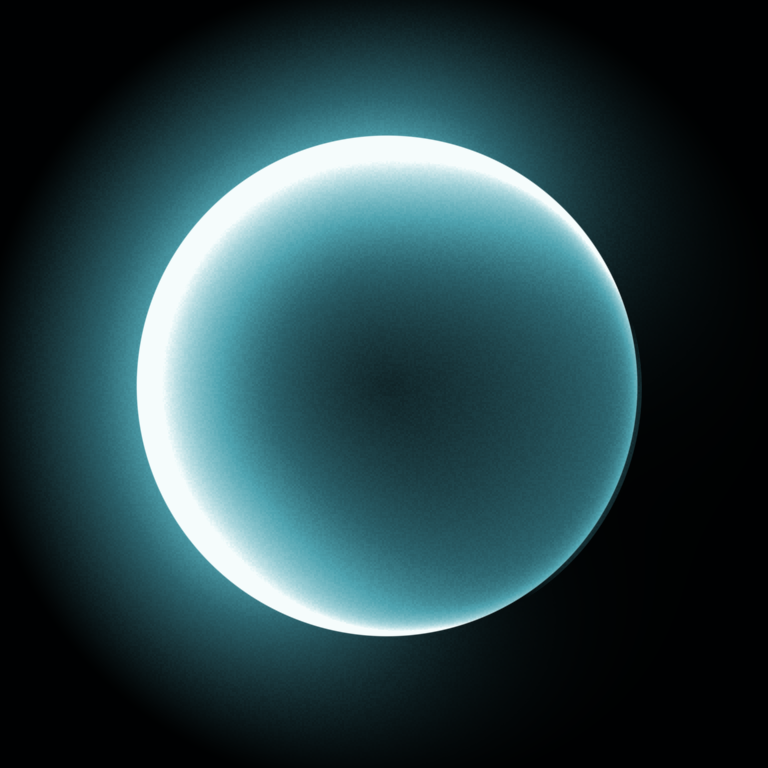
A Shadertoy shader for this background:

```glsl
float hash(vec2 p) {
    p = fract(p * vec2(0.1031, 0.1137));
    p += dot(p, p.yx + 33.33);
    return fract((p.x + p.y) * p.x * 47.0);
}

// Maps brightness from black through teal to icy white
vec3 iceRamp(float t) {
    float s = clamp(t, 0.0, 1.0) * 5.0;
    vec3 col = mix(vec3(0.0, 0.004, 0.006), vec3(0.09, 0.20, 0.22), min(s, 1.0));
    col = mix(col, vec3(0.17, 0.39, 0.43), clamp(s - 1.0, 0.0, 1.0));
    col = mix(col, vec3(0.31, 0.64, 0.69), clamp(s - 2.0, 0.0, 1.0));
    col = mix(col, vec3(0.61, 0.81, 0.84), clamp(s - 3.0, 0.0, 1.0));
    return mix(col, vec3(0.96, 0.99, 0.99), clamp(s - 4.0, 0.0, 1.0));
}

void mainImage(out vec4 fragColor, in vec2 fragCoord) {
    float size = min(iResolution.x, iResolution.y);
    vec2 uv = (fragCoord - 0.5 * iResolution.xy) / size + 0.5;
    float pixel = 1.0 / size;
    float radius = 0.326;

    vec2 p = uv - vec2(0.504, 0.4975);
    float dist = length(p);
    vec2 dir = p / max(dist, 1e-4);
    float edge = dist - radius;

    // Light lobe facing the upper left
    float lit = smoothstep(-1.1, 0.5, dot(dir, vec2(-0.906, 0.423)));

    // Halo outside the sphere
    float reach = clamp(1.0 - max(edge, 0.0) / 0.208, 0.0, 1.0);
    float halo = 0.56 * lit * pow(reach, 1.25);

    // Faint crescent peeking out on the shaded side
    float crescentEdge = length(p - vec2(0.0058, -0.0025)) - radius;
    float crescent = 1.0 - smoothstep(-pixel, pixel, crescentEdge);
    crescent *= smoothstep(0.72, 0.96, dot(dir, vec2(0.94, -0.34)));
    halo = max(halo, 0.17 * crescent);

    // Sphere shading: exponential fade from the rim to a dark core
    float depth = clamp(-edge / radius, 0.0, 1.0);
    float rim = 0.42 + 0.78 * lit;
    float body = rim * pow(0.15 / rim, depth);
    body += (0.22 + 0.35 * smoothstep(0.0, 0.3, lit)) * exp(-depth * 28.0);

    float inside = 1.0 - smoothstep(-pixel, pixel, edge);
    float grain = hash(floor(uv * 384.0)) - 0.5;
    float haloLight = halo + grain * 0.025 * smoothstep(0.0, 0.15, halo);
    float bodyLight = body + grain * 0.03;

    fragColor = vec4(mix(iceRamp(haloLight), iceRamp(bodyLight), inside), 1.0);
}
```
